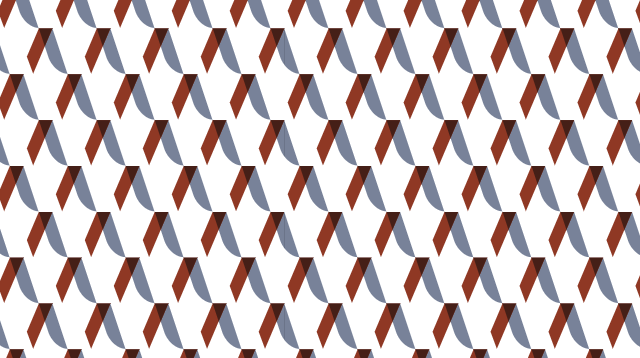
This pattern is drawn by a Shadertoy shader. Its source:

```glsl
// Staggered rows of folded ribbons: a rust strip crossing a slate strip with a curved foot
#define COLUMNS 11.042     // repeats across the canvas width
#define ROW_PITCH 0.791    // row spacing, in column widths
#define ORIGIN vec2(0.670, 0.491) // top left of one motif, from the upper left
#define STRIP 0.234        // horizontal width of each strip
#define HEIGHT 0.781       // motif height
#define RUST_SLANT 0.425
#define SLATE_SLANT 0.333
#define CUT_SLANT 0.37     // slope of the rust strip's lower end
#define FOOT_CURVE 0.29    // height of the rounded foot
#define SEAM_X 0.4446      // faint vertical seam, in canvas widths
#define SEAM_WIDTH 0.0011
#define SEAM_DEPTH 0.13

const vec3 PAPER = vec3(1.0);
const vec3 SLATE = vec3(0.47, 0.51, 0.60);
const vec3 RUST = vec3(0.56, 0.22, 0.14);
const vec3 OVERLAP = vec3(0.27, 0.12, 0.09);

// Signed distance to an endless strip leaning sideways by slant per unit down
float slantedStrip(vec2 p, float slant) {
    float across = p.x - slant * p.y - 0.5 * STRIP;
    return (abs(across) - 0.5 * STRIP) / length(vec2(1.0, slant));
}

float topAndBottom(vec2 p) {
    return max(-p.y, p.y - HEIGHT);
}

// Strip leaning left, cut obliquely at its lower end
float rustShape(vec2 p) {
    vec2 tip = vec2(STRIP - RUST_SLANT * HEIGHT, HEIGHT);
    vec2 fromTip = p - tip;
    float cut = (CUT_SLANT * fromTip.y - fromTip.x) / length(vec2(1.0, CUT_SLANT));
    // The cut bounds the left side below the strip's corner
    return max(max(slantedStrip(p, -RUST_SLANT), cut), topAndBottom(p));
}

// Strip leaning right, its lower left corner rounded by a sheared ellipse
float slateShape(vec2 p) {
    float across = p.x - SLATE_SLANT * p.y;
    vec2 q = max(1.0 - vec2(across / STRIP, (HEIGHT - p.y) / FOOT_CURVE), 0.0);
    float radius = length(q);
    vec2 n = q / max(radius, 1e-4);
    vec2 gradient = vec2(-n.x / STRIP, n.x * SLATE_SLANT / STRIP + n.y / FOOT_CURVE);
    float foot = (radius - 1.0) / max(length(gradient), 1e-4);
    return max(max(slantedStrip(p, SLATE_SLANT), foot), topAndBottom(p));
}

float coverage(float dist, float pixel) {
    return clamp(0.5 - dist / pixel, 0.0, 1.0);
}

void mainImage(out vec4 fragColor, in vec2 fragCoord) {
    float pixel = COLUMNS / iResolution.x;
    vec2 p = vec2(fragCoord.x, iResolution.y - fragCoord.y) * pixel - ORIGIN;

    // Brick repeat, with the motif centred in its cell
    float gap = 0.5 * (ROW_PITCH - HEIGHT);
    float row = floor((p.y + gap) / ROW_PITCH);
    p.y -= row * ROW_PITCH;
    p.x += 0.5 * mod(row, 2.0);
    p.x = fract(p.x + 0.36) - 0.36;

    float rust = rustShape(p);
    float slate = slateShape(p);

    // Hairline seam showing only on the slate strips
    float canvasX = fragCoord.x / iResolution.x;
    float seam = coverage((abs(canvasX - SEAM_X) - 0.5 * SEAM_WIDTH) * iResolution.x, 1.0);
    vec3 slateColor = SLATE * (1.0 - SEAM_DEPTH * seam);

    // Layers from back to front
    vec3 color = mix(PAPER, slateColor, coverage(slate, pixel));
    color = mix(color, RUST, coverage(rust, pixel));
    color = mix(color, OVERLAP, coverage(max(rust, slate), pixel));
    fragColor = vec4(color, 1.0);
}
```
